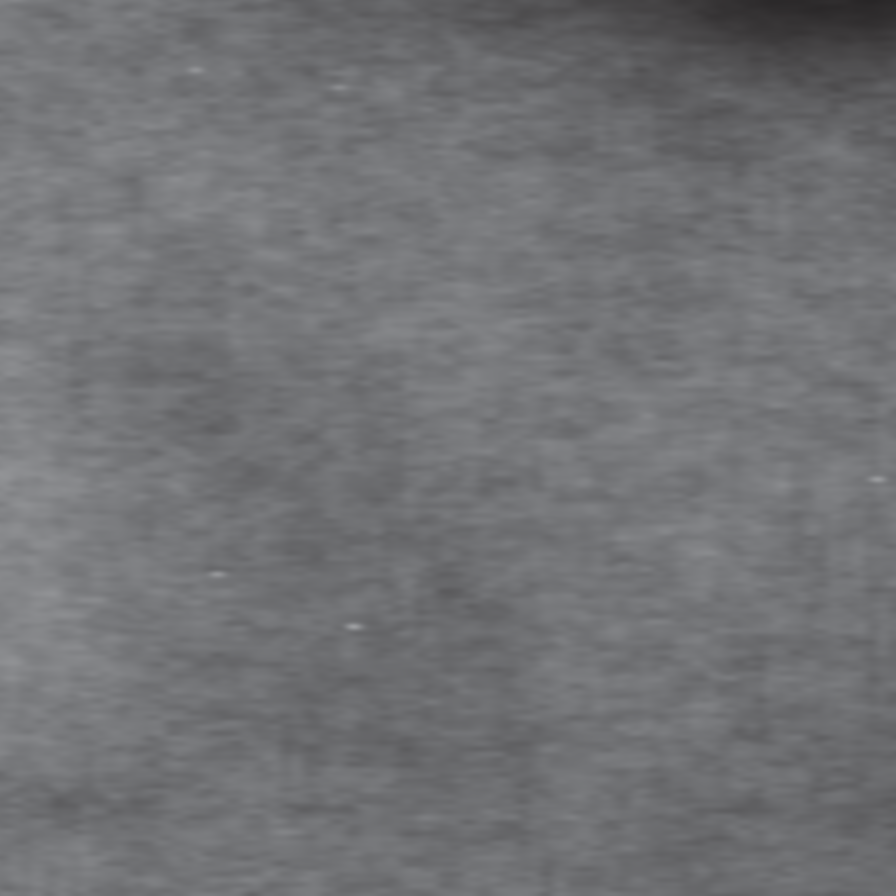
Reproduce this texture procedurally as a WebGL 2 fragment shader.

```glsl
#version 300 es
precision highp float;
// Dull brushed steel with soft uneven light, short horizontal grain and a dark corner.

#define BASE_LEVEL 0.443
#define GRAIN_AMOUNT 0.048
#define FINE_AMOUNT 0.046
#define DASH_AMOUNT 0.040
#define BLOTCH_AMOUNT 0.046
#define CLOUD_AMOUNT 0.036
#define SCRATCH_AMOUNT 0.034
#define GLOW_AMOUNT 0.105
#define CORNER_SHADE 0.120
#define FLECK_COUNT 5
#define FLECK_LIGHT 0.200

uniform vec2 u_resolution;
out vec4 fragColor;

float hash(vec2 p) {
    return fract(sin(dot(p, vec2(127.1, 311.7))) * 43758.5453);
}

// Smooth value noise, centred on zero
float noise(vec2 p) {
    vec2 cell = floor(p);
    vec2 f = fract(p);
    f = f * f * (3.0 - 2.0 * f);
    float low = mix(hash(cell), hash(cell + vec2(1.0, 0.0)), f.x);
    float high = mix(hash(cell + vec2(0.0, 1.0)), hash(cell + vec2(1.0, 1.0)), f.x);
    return mix(low, high, f.y) - 0.5;
}

// Noise whose rows are shifted at random, so that dashes do not line up
float dashes(vec2 p) {
    float row = floor(p.y);
    float f = smoothstep(0.0, 1.0, fract(p.y));
    float low = noise(vec2(p.x + 37.0 * hash(vec2(row, 2.3)), row + 0.5));
    float high = noise(vec2(p.x + 37.0 * hash(vec2(row + 1.0, 2.3)), row + 1.5));
    return 1.3 * mix(low, high, f);
}

// Soft elliptical spot, one at its centre
float spot(vec2 uv, vec2 centre, vec2 size) {
    vec2 d = (uv - centre) / size;
    return exp(-dot(d, d));
}

// Broad light and shade over the sheet
float lighting(vec2 uv) {
    float light = GLOW_AMOUNT * spot(uv, vec2(-0.02, 0.38), vec2(0.19, 0.22));
    light += 0.045 * spot(uv, vec2(0.0, 0.78), vec2(0.22, 0.20));
    light += 0.036 * spot(uv, vec2(0.80, 0.52), vec2(0.28, 0.22));
    light += 0.022 * spot(uv, vec2(0.42, 0.72), vec2(0.25, 0.16));
    light -= 0.040 * spot(uv, vec2(0.22, 0.56), vec2(0.12, 0.09));
    light -= 0.045 * spot(uv, vec2(1.0, 0.05), vec2(0.30, 0.20));
    light -= 0.050 * spot(uv, vec2(0.04, 0.11), vec2(0.12, 0.03));
    light -= CORNER_SHADE * spot(uv, vec2(0.92, 1.0), vec2(0.22, 0.085));
    light -= 0.100 * spot(uv, vec2(0.97, 1.0), vec2(0.42, 0.17));
    light -= 0.050 * smoothstep(0.94, 1.0, uv.y) * smoothstep(0.15, 0.5, uv.x);
    return light + CLOUD_AMOUNT * noise(uv * vec2(4.0, 5.0) + 7.0);
}

// Layered short horizontal grain with faint upright marks
float brushing(vec2 uv) {
    vec2 p = uv + vec2(0.0, 0.004 * noise(uv * vec2(9.0, 7.0)));
    float grain = GRAIN_AMOUNT * dashes(p * vec2(27.0, 115.0) + 31.0);
    grain += FINE_AMOUNT * dashes(p * vec2(62.0, 170.0) + 83.0);
    grain += DASH_AMOUNT * noise(p * vec2(46.0, 74.0) + 59.0);
    grain += BLOTCH_AMOUNT * noise(p * vec2(14.0, 30.0) + 17.0);
    float upright = noise(uv * vec2(72.0, 13.0) + 43.0);
    float patches = smoothstep(0.0, 0.4, noise(uv * vec2(13.0, 8.0) + 71.0));
    return grain + SCRATCH_AMOUNT * upright * (0.35 + 0.65 * patches);
}

// A few tiny bright nicks
float flecks(vec2 uv) {
    float sum = 0.0;
    for (int i = 0; i < FLECK_COUNT; i++) {
        float id = float(i) + 1.0;
        vec2 centre = vec2(hash(vec2(id, 3.7)), hash(vec2(id, 9.2)));
        float strength = mix(0.3, 1.0, hash(vec2(id, 5.4)));
        sum += strength * spot(uv, centre, vec2(0.010, 0.004));
    }
    return sum;
}

void main() {
    vec2 uv = gl_FragCoord.xy / u_resolution;
    float light = lighting(uv);
    float contrast = smoothstep(-0.30, 0.0, light) * 0.7 + 0.3;
    float level = BASE_LEVEL + light + brushing(uv) * contrast;
    level += FLECK_LIGHT * flecks(uv);

    // Cool tint that fades to neutral in the shade
    float cool = smoothstep(0.18, 0.50, level);
    vec3 colour = vec3(level) + mix(vec3(0.005, -0.004, 0.0), vec3(-0.004, 0.001, 0.012), cool);
    fragColor = vec4(clamp(colour, 0.0, 1.0), 1.0);
}
```
